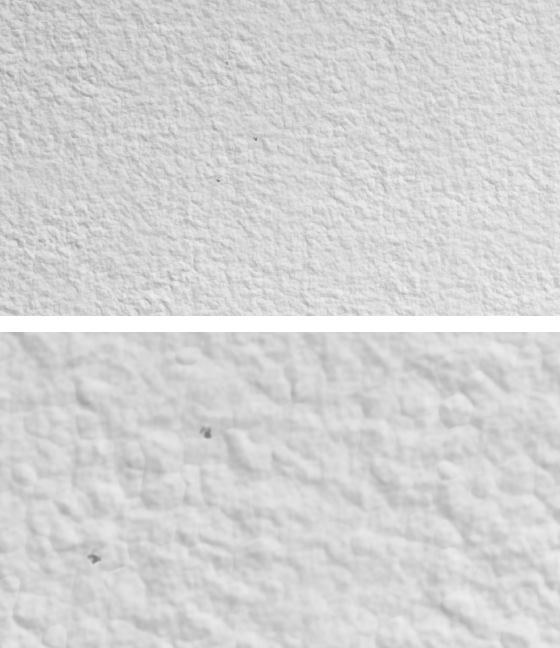
Top, the full canvas; bottom, a detail of the centre.
This texture is drawn by a Shadertoy shader. Its source:

```glsl
// White painted stucco wall: small rounded plaster grains under raking light.

const vec3  PAINT        = vec3(1.0, 1.0, 0.999);
const float TONE_DIM     = 0.790;             // wall tone at the upper left
const float TONE_BRIGHT  = 0.872;             // wall tone at the lower right
const vec2  LIGHT_DIR    = vec2(0.62, 0.785);
const float LIGHT_STEP   = 0.0022;            // half width of the slope sample
const float GRAIN_FREQ   = 36.0;              // grains per canvas height
const float RELIEF       = 0.046;             // shading per unit of slope
const float WARP         = 0.008;
const float DUST         = 0.022;
const float PIT_RADIUS   = 0.0075;
const float PIT_DARKNESS = 0.38;

vec2 hash22(vec2 p) {
    vec3 q = fract(p.xyx * vec3(0.1031, 0.1030, 0.0973));
    q += dot(q, q.yzx + 33.33);
    return fract((q.xx + q.yz) * q.zy);
}

float cornerSlope(vec2 cell, vec2 offset) {
    float angle = 6.28319 * hash22(cell).x;
    return dot(vec2(cos(angle), sin(angle)), offset);
}

// Gradient noise, roughly -0.7 to 0.7
float noise(vec2 p) {
    vec2 i = floor(p), f = fract(p);
    vec2 u = f * f * f * (f * (f * 6.0 - 15.0) + 10.0);
    vec2 e = vec2(1.0, 0.0);
    float low  = mix(cornerSlope(i, f), cornerSlope(i + e.xy, f - e.xy), u.x);
    float high = mix(cornerSlope(i + e.yx, f - e.yx), cornerSlope(i + e.xx, f - e.xx), u.x);
    return mix(low, high, u.y);
}

// Scattered rounded domes of mixed size; the tallest one shows
float domes(vec2 p) {
    vec2 cell = floor(p);
    float top = 0.0;
    for (int y = -1; y <= 1; y++) {
        for (int x = -1; x <= 1; x++) {
            vec2 id = cell + vec2(x, y);
            vec2 size = hash22(id + 117.0);
            vec2 d = p - id - hash22(id);
            float radius = mix(0.45, 0.95, size.x);
            float dome = max(0.0, 1.0 - dot(d, d) / (radius * radius));
            top = max(top, mix(0.35, 1.0, size.y) * dome);
        }
    }
    return top;
}

// Plaster height: domes and flattened lumps over soft swells, with roughness
float plasterHeight(vec2 p) {
    vec2 warp = vec2(noise(p * 30.0 + 41.0), noise(p * 30.0 + 87.0));
    vec2 q = p + WARP * warp;
    float grains = domes(q * GRAIN_FREQ);
    float lumps  = smoothstep(-0.30, 0.36, noise(q * GRAIN_FREQ * 0.85 + 13.0));
    float swells = noise(q * GRAIN_FREQ * 0.4 + 29.0);
    float rough  = noise(p * GRAIN_FREQ * 2.1 + 57.0);
    float grit   = noise(p * GRAIN_FREQ * 3.9 + 71.0);
    return 0.62 * grains + 0.62 * lumps + 0.9 * swells + 0.34 * rough + 0.10 * grit;
}

// Slope facing the light, positive on lit sides
float litSlope(vec2 p) {
    vec2 d = LIGHT_DIR * LIGHT_STEP;
    float drop = plasterHeight(p - d) - plasterHeight(p + d);
    return drop / (2.0 * LIGHT_STEP * GRAIN_FREQ);
}

// A few small dark pits near the middle
float pits(vec2 p) {
    float cover = 0.0;
    float ragged = 0.006 * noise(p * 140.0);
    for (int i = 0; i < 3; i++) {
        float k = float(i);
        vec2 center = vec2(0.69 + 0.12 * sin(1.45 * k), 0.43 + 0.075 * k + 0.055 * k * k);
        float d = length(p - center) + ragged;
        float edge = smoothstep(0.2 * PIT_RADIUS, PIT_RADIUS, d);
        cover = max(cover, (1.0 - 0.25 * k) * (1.0 - edge));
    }
    return cover;
}

void mainImage(out vec4 fragColor, in vec2 fragCoord) {
    vec2 uv = fragCoord / iResolution.xy;
    vec2 p = fragCoord / iResolution.y;

    // Broad light falloff with faint blotches
    float falloff = smoothstep(-0.1, 1.1, 0.6 * uv.x + 0.4 * (1.0 - uv.y));
    float tone = mix(TONE_DIM, TONE_BRIGHT, falloff) + 0.014 * noise(p * 4.0 + 5.0);

    // Relief: lit sides saturate, shaded sides stay deep
    float slope = litSlope(p);
    slope /= 1.0 + 0.30 * max(slope, 0.0) + 0.03 * max(-slope, 0.0);
    float strength = mix(1.12, 0.88, uv.x) * (1.0 + 0.5 * noise(p * 6.0 + 19.0));
    tone += RELIEF * strength * slope;

    tone += DUST * noise(p * 130.0 + 3.0);
    tone -= PIT_DARKNESS * pits(p);
    fragColor = vec4(clamp(PAINT * tone, 0.0, 1.0), 1.0);
}
```
